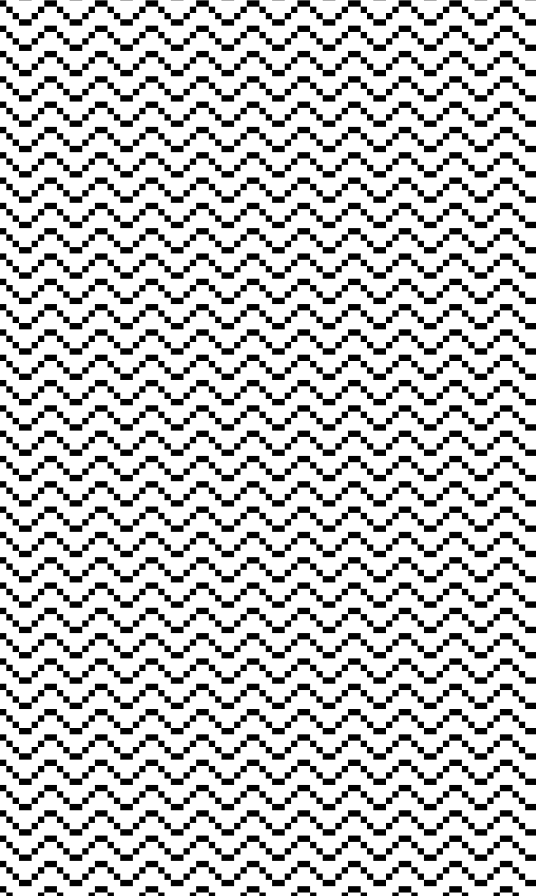
Write a Shadertoy shader that draws this pattern.

```glsl
const float CELLS_DOWN = 141.6;      // square cells along the canvas height
const float WAVE_COLUMNS = 8.0;      // cells in one wave, crest to crest
const float WAVE_ROWS = 4.0;         // cells between stacked waves
const vec2 GRID_OFFSET = vec2(0.0, 0.05);  // cells, from the top left corner
const vec3 PAPER = vec3(1.0);
const vec3 INK = vec3(0.0);

// 1 for an inked cell: each column steps down from the crest and back up.
float stepWave(vec2 cell) {
    float column = mod(cell.x, WAVE_COLUMNS);
    float depth = min(column, WAVE_COLUMNS - 1.0 - column);
    float row = mod(cell.y, WAVE_ROWS);
    return 1.0 - step(0.5, abs(row - depth));
}

// Share of a pixel-sized box that lies inside one unit cell.
float cellCoverage(vec2 center, vec2 cell, float boxSize) {
    vec2 low = max(center - 0.5 * boxSize, cell);
    vec2 high = min(center + 0.5 * boxSize, cell + 1.0);
    vec2 overlap = max(high - low, 0.0) / boxSize;
    return overlap.x * overlap.y;
}

void mainImage(out vec4 fragColor, in vec2 fragCoord) {
    // Cell coordinates, counted downward from the top left
    float pixelSize = CELLS_DOWN / iResolution.y;
    vec2 fromTop = vec2(fragCoord.x, iResolution.y - fragCoord.y);
    vec2 position = fromTop * pixelSize - GRID_OFFSET;

    // Box-filtered ink from the nearby cells
    float boxSize = min(pixelSize, 2.0);
    float ink = 0.0;
    for (int y = -1; y <= 1; y++) {
        for (int x = -1; x <= 1; x++) {
            vec2 cell = floor(position) + vec2(x, y);
            ink += stepWave(cell) * cellCoverage(position, cell, boxSize);
        }
    }

    fragColor = vec4(mix(PAPER, INK, ink), 1.0);
}
```
